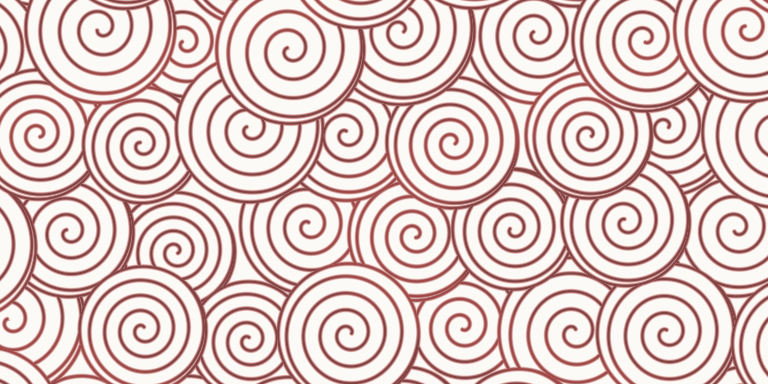
A Shadertoy shader for this pattern:

```glsl
// Overlapping white discs, each holding one red-brown spiral line.
// Discs sit on a jittered, staggered grid and are painted back to front in
// three layers; the ink amount is finally mapped through a colour ramp.

const float TAU = 6.2831853;

vec3 hash3(vec2 cell) {
    vec3 q = fract(cell.xyx * vec3(0.1031, 0.1030, 0.0973) + 0.37);
    q += dot(q, q.yxz + 33.33);
    return fract((q.xxy + q.yzz) * q.zyx);
}

// Distance to a spiral that leaves the rim and winds in to the centre
float spiralDistance(vec2 p, float radius, float pitch, float spin) {
    float r = length(p);
    float angle = fract(spin - atan(p.y, p.x + 1e-6) / TAU);
    float lastTurn = radius / pitch - 0.2;
    float turn = max(round((radius - r) / pitch - angle), 0.0);
    if (turn + angle > lastTurn) turn -= 1.0;
    float slope = pitch / (TAU * max(r, 0.15 * pitch));
    float curve = abs(r - radius + pitch * (turn + angle)) / sqrt(1.0 + slope * slope);

    // Round cap on the inner end
    float endAngle = (spin - lastTurn) * TAU;
    vec2 tip = 0.2 * pitch * vec2(cos(endAngle), sin(endAngle));
    return min(curve, length(p - tip));
}

// Soft pen profile, never thinner than the pixel grid can show
float stroke(float d) {
    float outer = max(0.0078, 1.3 / iResolution.y);
    return 1.0 - clamp((d - 0.0014) / (outer - 0.0014), 0.0, 1.0);
}

// White paper through pink fringe to the dark core
vec3 inkColour(float ink, float redness) {
    vec3 paper = vec3(0.99, 0.98, 0.97);
    vec3 blush = vec3(0.96, 0.84, 0.82);
    vec3 rose = vec3(0.81, 0.61, 0.60);
    vec3 clay = vec3(0.66, 0.42, 0.42);
    vec3 core = mix(vec3(0.51, 0.26, 0.26), vec3(0.64, 0.28, 0.27), redness);
    float s = ink * 4.0;
    vec3 c = mix(paper, blush, clamp(s, 0.0, 1.0));
    c = mix(c, rose, clamp(s - 1.0, 0.0, 1.0));
    c = mix(c, clay, clamp(s - 2.0, 0.0, 1.0));
    return mix(c, core, clamp(s - 3.0, 0.0, 1.0));
}

void mainImage(out vec4 fragColor, in vec2 fragCoord) {
    vec2 p = fragCoord / iResolution.y;
    vec2 cellSize = vec2(0.285, 0.255);
    vec2 home = floor(p / cellSize);
    float ink = 0.0;

    for (int layer = 0; layer < 3; layer++)
    for (int j = -2; j <= 2; j++)
    for (int i = -2; i <= 2; i++) {
        vec2 cell = home + vec2(i, j);
        vec3 rnd = hash3(cell + 17.0);
        vec3 look = hash3(cell + 71.0);
        if (int(look.x * 3.0) != layer) continue;

        float stagger = 0.5 * mod(cell.y, 2.0);
        vec2 centre = (cell + vec2(0.25 + stagger, 0.5) + 0.34 * (rnd.xy - 0.5)) * cellSize;
        float radius = mix(0.15, 0.197, rnd.z);
        vec2 q = p - centre;
        float r = length(q);
        if (r > radius + 0.02) continue;

        // Opaque disc hides what lies below, then rim and spiral are drawn
        float pitch = radius / mix(3.8, 4.5, look.y);
        float rim = abs(r - radius);
        float d = min(rim, spiralDistance(q, radius, pitch, 0.3 * look.z));
        float uncovered = smoothstep(radius - 0.002, radius + 0.004, r);
        ink = max(ink * uncovered, stroke(d));
    }

    // Slow drift of the pen colour across the canvas
    float redness = smoothstep(0.4, 0.9, sin(5.0 * p.x + 3.0 * sin(4.0 * p.y)));
    fragColor = vec4(inkColour(ink, redness), 1.0);
}
```
